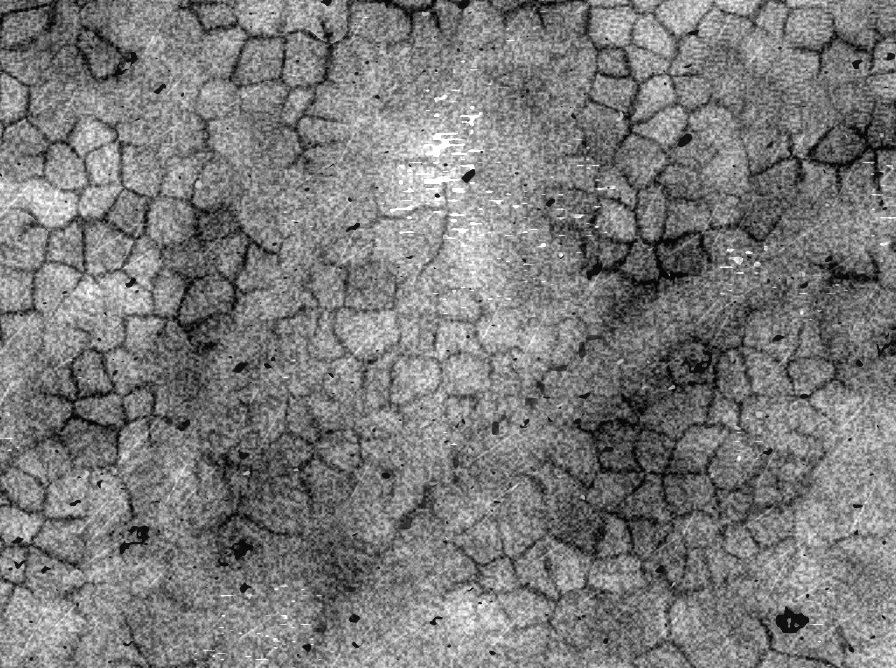
A Shadertoy shader for this texture:

```glsl
// Grey micrograph of a worn metal surface: patchy grain boundaries from
// Voronoi cells, two pale diagonal bands, dark pits, bright flecks and
// fine scratches, all laid over cloudy tone and film-like grain.

float hash(vec2 p) {
    return fract(sin(dot(p, vec2(127.1, 311.7))) * 43758.5);
}

vec2 hash2(vec2 p) {
    return vec2(hash(p), hash(p + 57.3));
}

float noise(vec2 p) {
    vec2 i = floor(p), f = fract(p);
    f = f * f * (3.0 - 2.0 * f);
    return mix(mix(hash(i), hash(i + vec2(1, 0)), f.x),
               mix(hash(i + vec2(0, 1)), hash(i + vec2(1, 1)), f.x), f.y);
}

float fbm(vec2 p) {
    float sum = 0.0, amp = 0.5;
    for (int i = 0; i < 4; i++) {
        sum += amp * noise(p);
        p = mat2(1.6, 1.2, -1.2, 1.6) * p + 7.1;
        amp *= 0.5;
    }
    return sum;
}

// Returns distance to the nearest cell wall and a random value per cell
vec2 grains(vec2 p) {
    vec2 cell = floor(p), near = vec2(9), next = vec2(9), id = cell;
    for (int y = -1; y <= 1; y++)
    for (int x = -1; x <= 1; x++) {
        vec2 c = cell + vec2(x, y);
        vec2 r = c + 0.1 + 0.8 * hash2(c) - p;
        if (dot(r, r) < dot(near, near)) { next = near; near = r; id = c; }
        else if (dot(r, r) < dot(next, next)) next = r;
    }
    float wall = (dot(next, next) - dot(near, near)) / (2.0 * length(next - near));
    return vec2(wall, hash(id + 3.7));
}

// Ragged scattered pits: x is the black core, y the soft halo
vec2 pits(vec2 p, float scale, float share, float pixel) {
    vec2 q = p * scale + 0.3 * noise(p * 110.0), id = floor(q);
    float pick = hash(id + scale);
    vec2 d = fract(q) - 0.3 - 0.4 * hash2(id + 9.1);
    d.y *= 1.0 + 0.8 * hash(id + 4.4);
    float radius = 0.06 + 0.12 * hash(id + 2.2);
    float on = step(pick, share), r = length(d);
    float soft = pixel * scale;
    return on * vec2(1.0 - smoothstep(radius - soft, radius + soft, r),
                     smoothstep(0.3, 0.0, r));
}

// Sparse thin straight marks along one direction
float scratches(vec2 p, float angle, float pixel) {
    float c = cos(angle), s = sin(angle);
    vec2 q = mat2(c, -s, s, c) * p * vec2(7.0, 45.0), id = floor(q);
    vec2 f = fract(q) - 0.5;
    float on = step(0.9, hash(id + angle)) * smoothstep(0.5, 0.1, abs(f.x));
    return on * smoothstep(0.045 + 45.0 * pixel, 0.02, abs(f.y + 0.12 * f.x));
}

float blob(vec2 p, vec2 centre, float radius) {
    vec2 d = (p - centre) / radius;
    return exp(-dot(d, d));
}

void mainImage(out vec4 fragColor, in vec2 fragCoord) {
    float pixel = 1.0 / iResolution.y;
    vec2 p = fragCoord * pixel;
    vec2 warp = vec2(noise(p * 22.0), noise(p * 22.0 + 31.0)) - 0.5;
    vec2 w = p + 0.025 * warp;
    float patches = noise(p * 6.0 + 4.0);

    // Signed offsets from the two curved pale bands
    float left = w.x - (0.14 + 0.33 * p.y + 0.27 * p.y * p.y);
    float u = p.x - 0.58;
    float right = w.y - (0.13 + 1.18 * u - 0.61 * u * u);
    float bandL = smoothstep(0.045, 0.01, abs(left)) * smoothstep(0.95, 0.65, p.y);
    float bandR = smoothstep(0.07, 0.02, abs(right));
    float band = max(bandL, bandR);

    // Cloudy tone with broad shaded areas
    float tone = 0.51 + 0.65 * (fbm(p * 3.0 + 2.0) - 0.47) + 0.4 * (fbm(p * 14.0) - 0.47);
    tone -= 0.13 * blob(p, vec2(0.9, 0.58), 0.16) + 0.11 * blob(p, vec2(0.05, 0.36), 0.15);
    tone -= 0.13 * blob(p, vec2(0.9, 0.2), 0.12) + 0.1 * blob(p, vec2(0.55, 0.24), 0.18);
    tone += 0.09 * blob(p, vec2(0.68, 0.78), 0.2);
    tone = mix(tone, 0.57 + 0.4 * (fbm(p * 14.0) - 0.47), 0.6 * band);

    // Small grains at the sides, larger faint ones in the middle
    float dense = smoothstep(0.0, -0.12, left)
                + smoothstep(0.75, 0.95, p.x) * smoothstep(0.5, 0.7, p.y);
    dense = clamp(dense + smoothstep(0.4, 0.7, patches) * 0.7, 0.0, 1.0) * (1.0 - 0.85 * band);
    vec2 small = grains(w * 17.0), large = grains(w * 9.0 + 5.0);
    float ragged = 0.6 + 0.8 * noise(p * 60.0);
    float gapS = smoothstep(0.2, 0.55, noise(p * 13.0 + 8.0));
    float gapL = smoothstep(0.4, 0.7, noise(p * 8.0 + 17.0));
    tone += dense * (0.14 * (small.y - 0.45) + 0.05 * smoothstep(0.05, 0.3, small.x));
    tone -= 0.29 * dense * gapS * smoothstep(0.13 * ragged, 0.01, small.x);
    tone -= 0.25 * (1.0 - dense) * (1.0 - band) * gapL * smoothstep(0.07 * ragged, 0.005, large.x);

    // Scratches in a few rising directions
    for (int i = 0; i < 3; i++)
        tone += 0.14 * scratches(p + float(i) * 0.37, 0.6 + 0.25 * float(i), pixel);

    // Fine grain at two sizes
    tone += 0.4 * (noise(p * 250.0) - 0.5) + 0.16 * (hash(floor(p * 382.0)) - 0.5);

    // Bright flecks, drawn out sideways and gathered in clusters
    float cluster = blob(p, vec2(0.66, 0.71), 0.09) + blob(p, vec2(1.12, 0.6), 0.05)
                  + 0.5 * smoothstep(0.7, 0.9, noise(p * 9.0 + 40.0));
    float fleck = noise(p * vec2(75.0, 230.0) + 12.0);
    tone += 0.45 * smoothstep(0.0, 0.12, fleck - 1.0 + 0.35 * min(cluster, 1.0));

    // Pits in three sizes, with a dusting along the upper edge of one band
    vec2 big = pits(p, 7.0, 0.13, pixel);
    vec2 mid = pits(p + 0.4, 24.0, 0.12, pixel);
    vec2 tiny = pits(p + 0.7, 58.0, 0.07, pixel);
    float trail = smoothstep(0.035, 0.0, abs(right - 0.05)) * smoothstep(1.05, 0.9, p.x);
    float dust = trail * smoothstep(0.68, 0.8, noise(p * 85.0));
    tone -= 0.22 * big.y + 0.06 * mid.y + 0.06 * trail;
    float black = max(max(big.x, mid.x), max(tiny.x, 0.75 * dust));
    tone = mix(tone, 0.04, 0.92 * black);

    // Small glints beside the pits
    vec2 glint = pits(p + vec2(0.41, 0.39), 30.0, 0.05, pixel);
    tone = mix(tone, 0.9, 0.7 * glint.x * step(0.5, patches));

    fragColor = vec4(vec3(clamp(tone, 0.03, 1.0)), 1.0);
}
```
